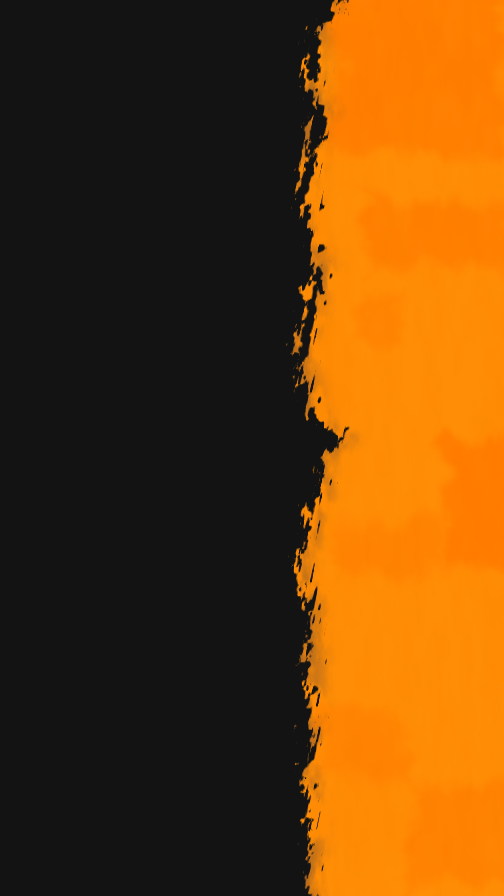
A WebGL 2 fragment shader for this background:

```glsl
#version 300 es
precision highp float;
// Rough orange paint on the right of a near-black wall, with a torn vertical edge.
// The edge is a sum of bumps broken up by streaky noise; slits and dry scratches are
// cut out of it, and soft ragged boxes shade the paint with deeper brush patches.
uniform vec2 u_resolution;
out vec4 fragColor;

float hash(vec2 p) {
  vec3 q = fract(vec3(p.xyx) * 0.1031);
  q += dot(q, q.yzx + 33.33);
  return fract((q.x + q.y) * q.z);
}

float noise(vec2 p) {
  vec2 i = floor(p), f = fract(p);
  f = f * f * (3.0 - 2.0 * f);
  return mix(mix(hash(i), hash(i + vec2(1, 0)), f.x),
             mix(hash(i + vec2(0, 1)), hash(i + vec2(1, 1)), f.x), f.y);
}

float fbm(vec2 p) {
  float sum = 0.0, amp = 0.53;
  for (int i = 0; i < 4; i++) {
    sum += amp * noise(p);
    p = p * 2.03 + 17.3;
    amp *= 0.5;
  }
  return sum;
}

float bump(float y, float center, float width) {
  float k = (y - center) / width;
  return exp(-k * k);
}

// Outermost reach of the paint at depth y below the top
float paintEdge(float y) {
  return 0.337 + 0.034 * bump(y, 0.0, 0.03) + 0.014 * bump(y, 0.123, 0.014)
    - 0.007 * bump(y, 0.205, 0.03) + 0.012 * bump(y, 0.305, 0.018)
    - 0.012 * bump(y, 0.40, 0.035) + 0.034 * bump(y, 0.49, 0.018)
    + 0.011 * bump(y, 0.535, 0.03) - 0.012 * bump(y, 0.63, 0.03)
    - 0.007 * bump(y, 0.86, 0.015);
}

float capsule(vec2 p, vec2 a, vec2 b, float radius) {
  vec2 ab = b - a;
  return length(p - a - ab * clamp(dot(p - a, ab) / dot(ab, ab), 0.0, 1.0)) - radius;
}

// Soft rectangular brush patch
float patchMask(vec2 p, vec2 center, vec2 halfSize) {
  vec2 q = abs(p - center) - halfSize;
  return 1.0 - smoothstep(-0.012, 0.014, max(q.x, q.y));
}

// Positive where paint covers the wall
float paintField(vec2 p, float d) {
  vec2 slant = vec2(p.x + 0.2 * p.y, p.y);
  float streak = fbm(slant * vec2(110, 42)) - 0.5;
  float grain = noise(slant * vec2(330, 190)) - 0.5;
  float field = d - 0.006 + 0.030 * streak + 0.012 * grain;

  // Bare slits between the rim and the body
  float slit = capsule(p, vec2(0.356, 0.134), vec2(0.340, 0.210), 0.006);
  slit = min(slit, capsule(p, vec2(0.352, 0.322), vec2(0.338, 0.395), 0.006));
  slit = min(slit, capsule(p, vec2(0.351, 0.045), vec2(0.346, 0.085), 0.006));
  slit = min(slit, capsule(p, vec2(0.342, 0.838), vec2(0.339, 0.854), 0.004));
  slit = min(slit, capsule(p, vec2(0.343, 0.895), vec2(0.341, 0.920), 0.004));
  slit = min(slit, capsule(p, vec2(0.360, 0.492), vec2(0.366, 0.490), 0.007));
  field = min(field, slit + 0.014 * streak + 0.006 * grain);

  // Dry scratches, fading into the body
  float scratch = noise(slant * vec2(260, 65) + 40.0);
  return min(field, 0.04 * (0.70 - scratch) + 0.45 * max(d - 0.006, 0.0));
}

vec3 paintColor(vec2 p, float d) {
  vec2 rough = p + 0.045 * (vec2(fbm(p * vec2(22, 40)), fbm(p * vec2(38, 18) + 9.0)) - 0.5);
  float deep = 0.8 * patchMask(rough, vec2(0.47, 0.08), vec2(0.095, 0.095));
  deep = max(deep, 0.75 * patchMask(rough, vec2(0.49, 0.26), vec2(0.085, 0.035)));
  deep = max(deep, 0.6 * patchMask(rough, vec2(0.425, 0.35), vec2(0.022, 0.028)));
  deep = max(deep, 0.95 * patchMask(rough, vec2(0.54, 0.565), vec2(0.045, 0.072)));
  deep = max(deep, 0.6 * patchMask(rough, vec2(0.44, 0.61), vec2(0.055, 0.028)));
  deep = max(deep, 0.55 * patchMask(rough, vec2(0.40, 0.825), vec2(0.045, 0.040)));
  deep = max(deep, 0.7 * patchMask(rough, vec2(0.52, 0.93), vec2(0.065, 0.055)));
  deep += 0.55 * (fbm(rough * vec2(14, 11)) - 0.5);
  vec3 color = mix(vec3(1.0, 0.55, 0.018), vec3(1.0, 0.485, 0.0), clamp(deep, 0.0, 1.0));
  color += 0.018 * (fbm(p * vec2(90, 25)) - 0.5);

  // Thin, dirty paint close to the edge
  float thin = 1.0 - smoothstep(0.0, 0.045, d);
  float dirt = smoothstep(0.35, 0.75, fbm(p * vec2(70, 38) + 5.0));
  return mix(color, vec3(0.62, 0.38, 0.14), 0.75 * thin * dirt);
}

void main() {
  // Canvas height is one unit; y runs down from the top
  vec2 uv = gl_FragCoord.xy / u_resolution;
  vec2 p = vec2(uv.x * 0.5625, 1.0 - uv.y);
  float d = p.x - paintEdge(p.y);
  float field = paintField(p, d);
  float soft = clamp(fwidth(field), 0.0005, 0.004);
  float cover = smoothstep(-soft, soft, field);
  vec3 color = mix(vec3(0.076), paintColor(p, d), cover);
  fragColor = vec4(color, 1.0);
}
```
